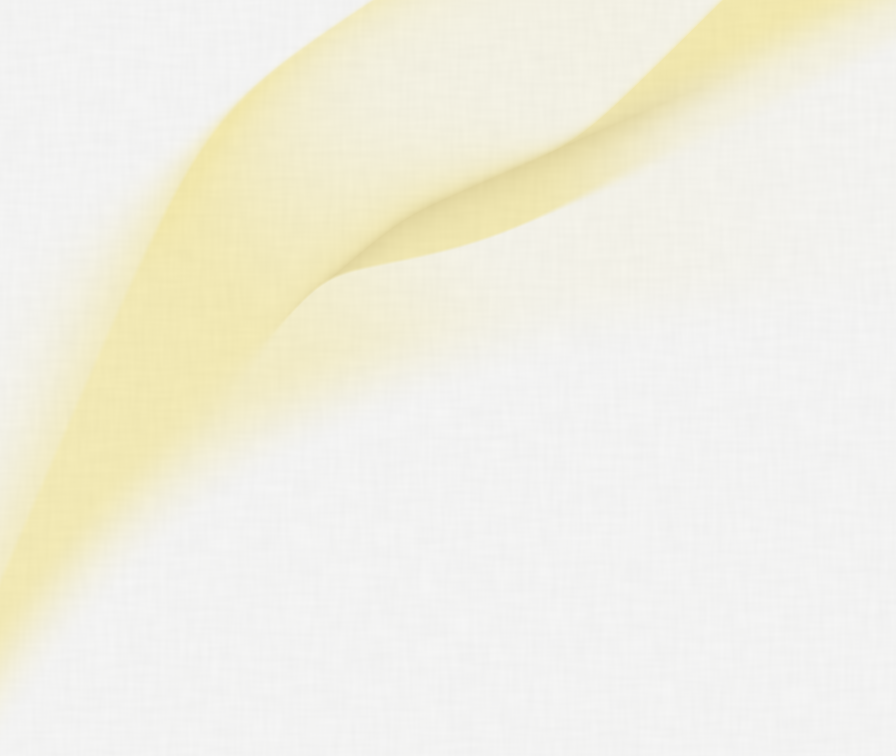
Reproduce this background procedurally as a Shadertoy shader.

```glsl
const vec3 PAPER = vec3(0.951, 0.951, 0.949);
const vec3 YELLOW = vec3(0.945, 0.905, 0.675);
const vec3 FOLD_SHADE = vec3(0.84, 0.785, 0.57);

// Smooth hinge: zero before the bend, rising with slope one after it
float bend(float x, float at, float width) {
    return width * log(1.0 + exp((x - at) / width));
}

// Curves of the veil, as heights over x
float outerEdge(float x) {
    return 0.23 + 2.75 * x - 1.97 * bend(x, 0.225, 0.035);
}

float lowerFold(float x) {
    return 0.139 + 1.38 * x - 1.17 * bend(x, 0.36, 0.014) + 0.4 * bend(x, 0.545, 0.04);
}

float creaseLine(float x) {
    return 0.2625 + x - 0.48 * bend(x, 0.45, 0.015);
}

float upperFold(float x) {
    return creaseLine(x) - 0.02 * bend(x, 0.45, 0.015) + 0.67 * bend(x, 0.645, 0.02);
}

float fadeLine(float x) {
    return 0.03 + 0.58 * (1.0 - exp(-x / 0.31));
}

// Signed distance from the outer edge, positive outside
float outerDistance(vec2 p) {
    float h = 0.005;
    float slope = (outerEdge(p.x + h) - outerEdge(p.x - h)) / (2.0 * h);
    return (p.y - outerEdge(p.x)) / length(vec2(1.0, slope));
}

// Gradient noise
vec2 hashGradient(vec2 cell) {
    float n = fract(sin(dot(cell, vec2(127.1, 311.7))) * 4375.85);
    return vec2(cos(6.2832 * n), sin(6.2832 * n));
}

float cornerNoise(vec2 cell, vec2 f, vec2 corner) {
    return dot(hashGradient(cell + corner), f - corner);
}

float gradientNoise(vec2 p) {
    vec2 cell = floor(p), f = fract(p);
    vec2 u = f * f * f * (f * (f * 6.0 - 15.0) + 10.0);
    float low = mix(cornerNoise(cell, f, vec2(0, 0)), cornerNoise(cell, f, vec2(1, 0)), u.x);
    float high = mix(cornerNoise(cell, f, vec2(0, 1)), cornerNoise(cell, f, vec2(1, 1)), u.x);
    return mix(low, high, u.y);
}

// Crossed threads of the linen
float weave(vec2 p) {
    float sum = 0.0, gain = 1.0;
    for (int i = 0; i < 2; i++) {
        float scale = 1.0 + float(i);
        sum += gain * gradientNoise(p * vec2(22.0, 120.0) * scale);
        sum += gain * gradientNoise(p * vec2(140.0, 19.0) * scale + 37.0);
        gain *= 0.6;
    }
    return sum;
}

// Broad translucent sheet
float sheetAmount(vec2 p) {
    float d = outerDistance(p);
    float body = mix(0.88, 0.2, smoothstep(0.32, 0.72, p.x + 0.6 * (p.y - 0.45)));
    body *= 1.0 - 0.8 * smoothstep(0.65, 1.0, p.x);
    float rim = 0.55 * exp(-max(-d, 0.0) / 0.035) * smoothstep(0.6, 0.9, p.y);
    float inside = body + rim;

    // The halo narrows to a crisp rim at the top
    float haloWidth = mix(0.055, 0.003, smoothstep(0.58, 0.9, p.y));
    float halo = 0.65 * exp(-pow(max(d, 0.0) / haloWidth, 1.4));
    float amount = mix(inside, halo, smoothstep(-0.004, 0.004, d));

    // Softer underside, then the fade to paper
    float softness = 0.004 + 0.06 * (1.0 - smoothstep(0.2, 0.34, p.x));
    amount *= mix(0.74, 1.0, smoothstep(-softness, softness, p.y - lowerFold(p.x)));
    float fadeWidth = mix(0.15, 0.09, smoothstep(0.0, 0.6, p.x));
    return amount * smoothstep(-0.02, fadeWidth, p.y - fadeLine(p.x));
}

// Folded ribbon: x is its tint, y its coverage
vec2 ribbonLayer(vec2 p) {
    float aboveLow = p.y - lowerFold(p.x);
    float aboveTop = p.y - upperFold(p.x);
    float taper = smoothstep(0.58, 0.8, p.x);
    float tint = mix(0.9, mix(0.28, 0.97, smoothstep(0.02, 0.11, aboveLow)), taper);
    float glowHeight = mix(0.065, 0.004, smoothstep(0.38, 0.68, p.x));
    float glow = exp(-max(aboveTop, 0.0) / glowHeight);
    float edge = 0.003 + 0.022 * taper;
    float cover = smoothstep(-edge, edge, aboveLow) * glow;
    return vec2(tint, cover * smoothstep(0.27, 0.37, p.x));
}

// Shadow gathered along the crease
float creaseShade(vec2 p) {
    float d = p.y - creaseLine(p.x);
    float above = mix(0.009, 0.025, smoothstep(0.62, 0.78, p.x));
    float streak = exp(-abs(d) / (d > 0.0 ? above : 0.028));
    float reach = smoothstep(0.28, 0.36, p.x) * (1.0 - smoothstep(0.62, 0.88, p.x));
    return 0.6 * streak * reach;
}

void mainImage(out vec4 fragColor, in vec2 fragCoord) {
    vec2 p = fragCoord / iResolution.xy;
    vec2 ribbon = ribbonLayer(p);
    float amount = mix(sheetAmount(p), ribbon.x, ribbon.y);
    vec3 color = mix(PAPER, YELLOW, clamp(amount, 0.0, 1.0));
    color = mix(color, FOLD_SHADE, creaseShade(p) * ribbon.y);
    color += 0.009 * weave(p);
    fragColor = vec4(clamp(color, 0.0, 1.0), 1.0);
}
```
